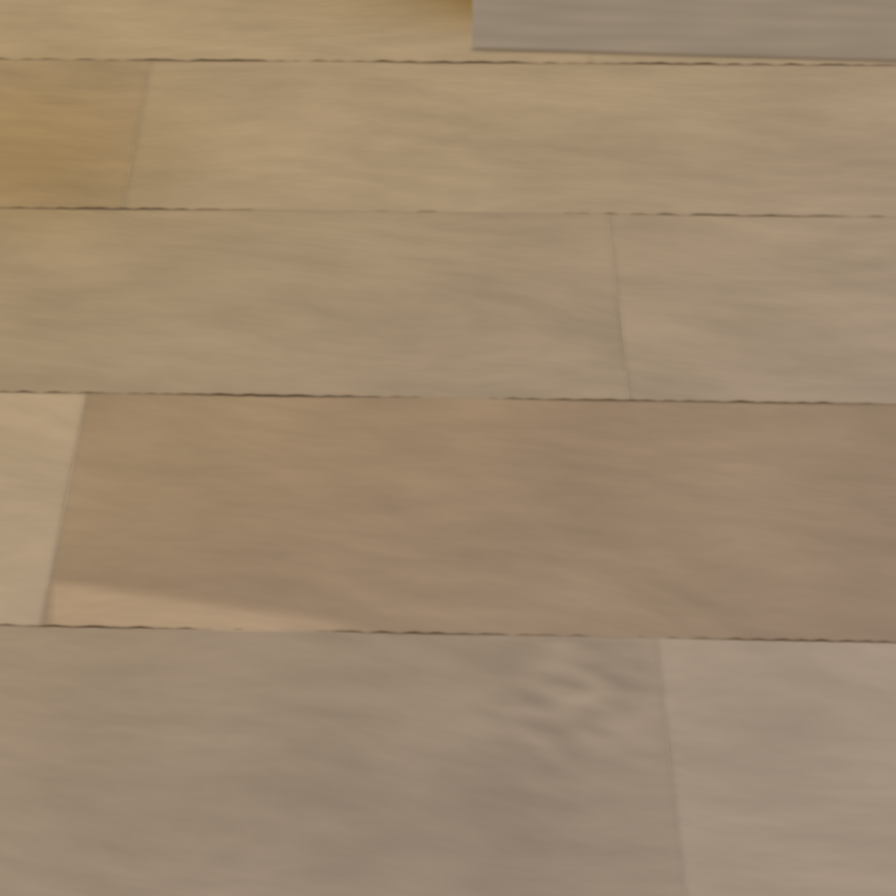
This texture is drawn by a Shadertoy shader. Its source:

```glsl
// Pale oak floorboards seen at a low angle, with the corner of a grey box at the top.
// A perspective mapping turns the canvas into board rows; alternate rows stagger their
// end joints, and stretched gradient noise gives each board its grain, rings and stains.
const float HORIZON = 1.5;        // height of the vanishing line above the canvas
const float ROW_STEP = 0.0612;    // board width in inverse depth
const float VANISH_X = 0.48;
const vec3 WARM_OAK = vec3(0.655, 0.563, 0.430);
const vec3 COOL_OAK = vec3(0.605, 0.537, 0.472);
const vec3 AMBER = vec3(0.62, 0.505, 0.315);
const vec3 DARK_TINT = vec3(1.02, 0.985, 0.945);
const vec3 SEAM = vec3(0.34, 0.275, 0.205);
const vec3 BOX = vec3(0.58, 0.52, 0.445);
const vec3 SHADOW = vec3(0.46, 0.34, 0.15);

vec2 hashGradient(vec2 cell) {
    vec3 h = fract(cell.xyx * vec3(0.1031, 0.1030, 0.0973));
    h += dot(h, h.yzx + 33.33);
    float angle = 6.2832 * fract((h.x + h.y) * h.z);
    return vec2(cos(angle), sin(angle));
}

float gradientNoise(vec2 p) {
    vec2 i = floor(p), f = p - i, e = vec2(0.0, 1.0);
    vec2 w = f * f * f * (f * (f * 6.0 - 15.0) + 10.0);
    float a = dot(hashGradient(i), f);
    float b = dot(hashGradient(i + e.yx), f - e.yx);
    float c = dot(hashGradient(i + e.xy), f - e.xy);
    float d = dot(hashGradient(i + e.yy), f - e.yy);
    return mix(mix(a, b, w.x), mix(c, d, w.x), w.y);
}

float softLine(float d, float width) { return exp(-d * d / (width * width)); }
float softSpot(vec2 p, vec2 center, vec2 size) { return softLine(length((p - center) / size), 1.0); }

// Nested arches of growth rings opening away from a tip
float archGrain(vec2 p, vec2 tip, vec2 size) {
    vec2 d = (p - tip) / size;
    float wobble = gradientNoise(p * vec2(14.0, 30.0));
    return sin(11.0 * (d.x - d.y * d.y) + 4.0 * wobble) * softSpot(d, vec2(0.6, 0.0), vec2(0.8, 0.9));
}

// Fine fibres, wavy growth rings and broad stains, centred on zero
float woodGrain(vec2 q) {
    q.y += 0.12 * gradientNoise(q * vec2(1.3, 2.2));
    float rings = sin(30.0 * gradientNoise(q * vec2(0.9, 1.8)) + 9.0 * q.y);
    float ringMask = smoothstep(-0.25, 0.35, gradientNoise(q * 1.7 + 5.0));
    float fibres = gradientNoise(q * vec2(4.0, 15.0)) + 0.5 * gradientNoise(q * vec2(14.0, 42.0));
    float stain = gradientNoise(q * vec2(2.2, 3.0) + 11.0);
    return 0.042 * fibres + 0.009 * rings * ringMask + 0.06 * stain;
}

// Brightness of the boards left and right of the joint in each row
vec2 boardTones(int row) {
    vec2 tones[5] = vec2[5](vec2(1.02), vec2(0.965, 1.01), vec2(0.985, 1.01),
                            vec2(1.07, 0.945), vec2(0.975, 1.04));
    return tones[clamp(row, 0, 4)];
}

// Warm light at the upper left fading to cool at the lower right
vec3 lightOnOak(vec2 p) {
    vec3 color = mix(WARM_OAK, COOL_OAK, smoothstep(0.0, 1.15, 0.45 * p.x + 0.85 * p.y));
    return mix(color, AMBER, 0.55 * softSpot(p, vec2(0.0, 0.17), vec2(0.18, 0.09)));
}

// One row: two boards meeting at a soft end joint
vec3 boardRow(vec2 p, float depth, float rowCoord, float row) {
    float along = (p.x - VANISH_X) / depth;
    float d = (along - (mod(row, 2.0) < 0.5 ? 0.115 : -0.198)) * depth;
    vec2 tones = boardTones(int(row));
    vec2 q = vec2(along * 5.0, rowCoord + row * 7.3);
    q.y -= 0.15 * sin(0.5 * row) * q.x;
    q += step(0.0, d) * vec2(13.0, 4.0);
    float tone = mix(tones.x, tones.y, smoothstep(-0.005, 0.005, d));
    vec3 tint = mix(DARK_TINT, vec3(1.0), smoothstep(0.94, 0.985, tone));
    return lightOnOak(p) * tint * (tone + woodGrain(q) - 0.035 * softLine(d, 0.005));
}

// Pale sapwood sliver, smoky streaked knot area and arched figure
vec3 addWear(vec3 color, vec2 p) {
    float edge = p.y - 0.645 - 0.135 * (p.x - 0.05);
    float sliver = smoothstep(-0.005, 0.012, edge) * smoothstep(0.05, 0.065, p.x)
                 * (1.0 - smoothstep(0.30, 0.46, p.x))
                 * (1.0 - smoothstep(0.697, 0.702, p.y - 0.018 * p.x));
    float smoke = softSpot(p, vec2(0.57, 0.85), vec2(0.07, 0.14))
                + softSpot(p, vec2(0.69, 0.75), vec2(0.05, 0.04));
    float streaks = gradientNoise(vec2(p.x * 16.0 + p.y * 9.0, p.y * 52.0 - p.x * 16.0));
    float pale = softSpot(p, vec2(0.64, 0.78), vec2(0.09, 0.08)) * (0.5 + 1.6 * streaks);
    float nearRow = smoothstep(0.712, 0.72, p.y);
    float arches = archGrain(p, vec2(0.62, 0.37), vec2(-0.16, 0.055))
                 + archGrain(p, vec2(0.31, 0.168), vec2(0.16, 0.035));
    return color * (1.0 + 0.13 * sliver + 0.012 * arches + nearRow * (0.10 * pale - 0.05 * smoke));
}

// Box face, its lower contact line and the shadow beside it
vec3 addBox(vec3 color, vec2 p) {
    float lower = p.y - 0.055 - 0.028 * (p.x - 0.527);
    float shade = exp(-max(0.527 - p.x, 0.0) / 0.08) * (1.0 - smoothstep(-0.015, 0.055, p.y));
    color = mix(color, SHADOW, 0.75 * shade);
    vec3 face = BOX * (1.0 + 0.06 * gradientNoise(vec2(p.x * 9.0, lower * 90.0)));
    color = mix(face, color, smoothstep(-0.003, 0.003, max(lower, 0.527 - p.x)));
    return mix(color, SEAM, 0.35 * softLine(lower, 0.003) * smoothstep(0.52, 0.535, p.x));
}

void mainImage(out vec4 fragColor, in vec2 fragCoord) {
    vec2 p = fragCoord / iResolution.xy;
    p.y = 1.0 - p.y;                                  // measure down from the top
    float depth = HORIZON + p.y - p.x * (0.006 + 0.018 * p.y);  // includes a slight tilt
    float rowCoord = 1.0 + (0.6386 - 1.0 / depth) / ROW_STEP;
    // Blend the two rows that share the nearest seam
    float seam = floor(rowCoord + 0.5);
    float d = (rowCoord - seam) * ROW_STEP * depth * depth;
    vec3 color = mix(boardRow(p, depth, rowCoord, seam - 1.0),
                     boardRow(p, depth, rowCoord, seam), smoothstep(-0.003, 0.003, d));
    color = addWear(color, p);
    // Thin, ragged seam that fades in and out and breaks into dashes
    float fade = 0.38 + 0.9 * gradientNoise(vec2(p.x * 5.0, seam * 5.7));
    float dashes = gradientNoise(vec2(p.x * 55.0, seam * 3.3));
    float gap = clamp(fade + 0.5 * dashes, 0.06, 0.8);
    color = mix(color, SEAM, gap * softLine(d + 0.0015 * dashes, 0.0019));
    fragColor = vec4(addBox(color, p), 1.0);
}
```
